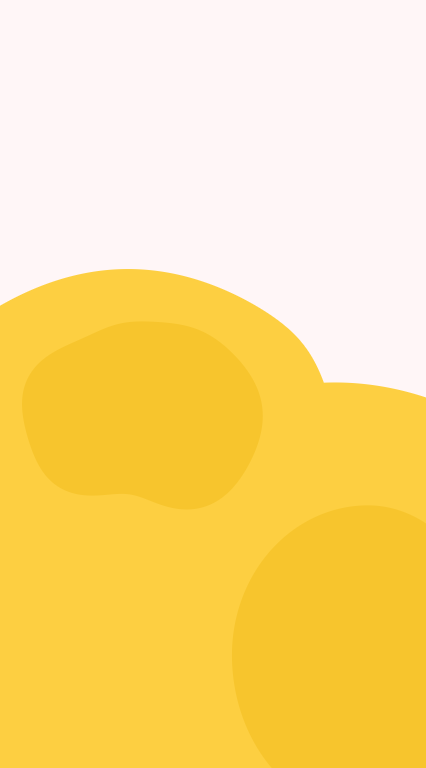
A WebGL 2 fragment shader for this background:

```glsl
#version 300 es
precision highp float;
// Two soft golden hills with darker rounded patches under a pale blush sky.

#define SKY vec3(1.0, 0.965, 0.969)
#define GOLD vec3(0.992, 0.812, 0.255)
#define AMBER vec3(0.969, 0.773, 0.176)
#define BACK_APEX vec2(0.1667, 0.6497)
#define FRONT_APEX vec2(0.4362, 0.5020)
#define PEBBLE_CENTER vec2(0.1862, 0.4635)
#define PEBBLE_RADIUS 0.1377
#define EGG_CENTER vec2(0.479, 0.147)

uniform vec2 u_resolution;
out vec4 fragColor;

// Cosine and sine weights of the pebble outline, from the first harmonic up
const vec2 WOBBLE[7] = vec2[7](
    vec2(0.0017, -0.0039), vec2(0.0199, -0.0025), vec2(-0.0045, -0.0043),
    vec2(-0.0020, 0.0011), vec2(0.0017, 0.0032), vec2(0.0008, -0.0019),
    vec2(0.0005, 0.0006));

// Antialiased fill of the region where the field is negative
float coverage(float field) {
    float slope = length(vec2(dFdx(field), dFdy(field)));
    return clamp(0.5 - field / max(slope, 1e-6), 0.0, 1.0);
}

// Parabolic dome whose right flank steepens into a cliff
float backHill(vec2 p) {
    float x = p.x - BACK_APEX.x;
    float cliff = 0.0365 * pow(max(x, 0.0) / 0.2552, 13.0);
    return p.y - BACK_APEX.y + 1.72 * x * x + cliff;
}

float frontHill(vec2 p) {
    float x = p.x - FRONT_APEX.x;
    return p.y - FRONT_APEX.y + 1.39 * x * x;
}

// Circle with its radius bent by a short harmonic series
float pebble(vec2 p) {
    vec2 q = p - PEBBLE_CENTER;
    float angle = atan(q.y, q.x);
    float radius = PEBBLE_RADIUS;
    for (int i = 0; i < 7; i++) {
        float phase = float(i + 1) * angle;
        radius += dot(WOBBLE[i], vec2(cos(phase), sin(phase)));
    }
    return length(q) - radius;
}

// Ellipse with a different radius on each side
float egg(vec2 p) {
    vec2 q = p - EGG_CENTER;
    vec2 radii = vec2(q.x < 0.0 ? 0.177 : 0.159, q.y < 0.0 ? 0.208 : 0.195);
    return length(q / radii) - 1.0;
}

void main() {
    vec2 p = gl_FragCoord.xy / u_resolution.y;

    // Hills over the sky, then patches over the hills
    float hills = max(coverage(backHill(p)), coverage(frontHill(p)));
    float patches = max(coverage(pebble(p)), coverage(egg(p)));
    vec3 color = mix(SKY, GOLD, hills);
    color = mix(color, AMBER, patches);

    fragColor = vec4(color, 1.0);
}
```
